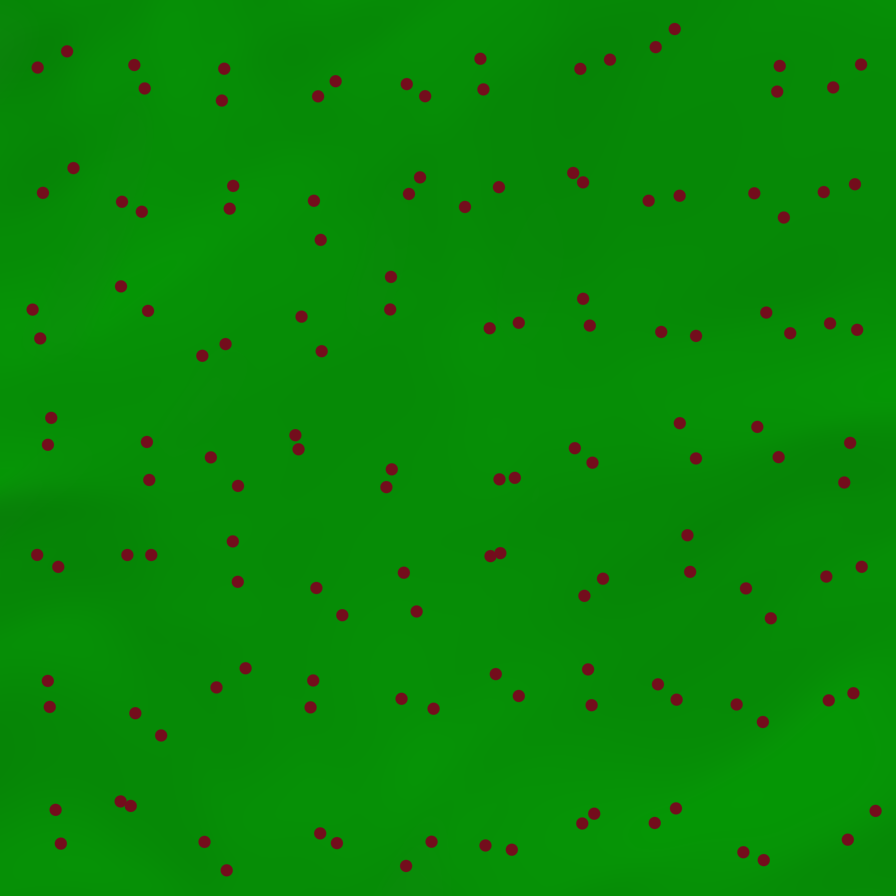
Write a Shadertoy shader that draws this pattern.

```glsl
// Small dark red dots, set in loose pairs over a softly brushed green ground.
// The ground is warped, stretched value noise; each cell of a 10 by 7 grid
// holds one jittered pair of dots placed at opposite ends of a random arm.

const vec3 DEEP_GREEN   = vec3(0.025, 0.46, 0.025);
const vec3 BRIGHT_GREEN = vec3(0.02, 0.64, 0.02);
const vec3 GREY_GREEN   = vec3(0.09, 0.50, 0.09);
const vec3 DOT_RED      = vec3(0.45, 0.05, 0.11);
const vec2 PAIR_GRID    = vec2(10.0, 7.0);
const float DOT_RADIUS  = 0.0068;
const float ARM_LENGTH  = 0.023;
const float TAU         = 6.2831853;

float hash(vec2 p) {
    return fract(sin(dot(p, vec2(127.1, 311.7))) * 43758.5453);
}

vec2 hash2(vec2 p) {
    return vec2(hash(p), hash(p + 37.3));
}

float valueNoise(vec2 p) {
    vec2 i = floor(p), f = fract(p);
    f = f * f * f * (f * (f * 6.0 - 15.0) + 10.0);
    float low  = mix(hash(i), hash(i + vec2(1, 0)), f.x);
    float high = mix(hash(i + vec2(0, 1)), hash(i + vec2(1, 1)), f.x);
    return mix(low, high, f.y);
}

vec2 rotate(vec2 p, float angle) {
    float c = cos(angle), s = sin(angle);
    return vec2(c * p.x + s * p.y, c * p.y - s * p.x);
}

// Noise in -0.5..0.5, drawn out along the given direction.
float brush(vec2 p, float angle, vec2 frequency) {
    return valueNoise(rotate(p, angle) * frequency + 11.0) - 0.5;
}

vec3 ground(vec2 p) {
    vec2 bend = vec2(valueNoise(p * 3.0), valueNoise(p * 3.0 + 19.0)) - 0.5;
    vec2 q = p + 0.22 * bend;

    // Strokes fade out toward a calm centre.
    float rim = smoothstep(0.1, 0.55, length(p - vec2(0.5, 0.42)));
    float strokes = 0.20 * brush(q, 0.15, vec2(2.5, 9.0))
                  + 0.12 * brush(q + 3.0, 0.4, vec2(4.0, 18.0))
                  + 0.10 * brush(q + 7.0, 1.7, vec2(3.0, 12.0));
    float clouds = 0.26 * brush(q + 5.0, 0.5, vec2(3.0, 4.0));

    // Darker upper left, lighter upper right.
    float drift = 0.22 * (p.x - 0.5) * smoothstep(0.4, 1.0, p.y);
    float tone = 0.51 + drift + clouds * mix(0.5, 1.0, rim) + strokes * mix(0.35, 1.5, rim);
    vec3 colour = mix(DEEP_GREEN, BRIGHT_GREEN, clamp(tone, 0.0, 1.0));

    // A few faint greyish smears, mostly on the left.
    float smear = smoothstep(0.62, 0.95, valueNoise(rotate(q, -0.5) * vec2(9.0, 5.0) + 23.0));
    return mix(colour, GREY_GREEN, 0.5 * smear * smoothstep(0.75, 0.1, p.x));
}

// Distance to the nearer dot of the pair in this grid cell.
float pairDistance(vec2 p) {
    vec2 cell = floor(p * PAIR_GRID);
    vec2 jitter = (hash2(cell + 5.0) - 0.5) * vec2(0.38, 0.48);
    vec2 centre = (cell + 0.5 + jitter) / PAIR_GRID;
    float angle = TAU * hash(cell + 71.0);
    vec2 arm = ARM_LENGTH * sqrt(hash(cell + 53.0)) * vec2(cos(angle), sin(angle));
    return min(length(p - centre - arm), length(p - centre + arm)) - DOT_RADIUS;
}

void mainImage(out vec4 fragColor, in vec2 fragCoord) {
    float side = min(iResolution.x, iResolution.y);
    vec2 p = fragCoord / side;
    float edge = 0.8 / side;
    float dotMask = 1.0 - smoothstep(-edge, edge, pairDistance(p));
    fragColor = vec4(mix(ground(p), DOT_RED, dotMask), 1.0);
}
```
